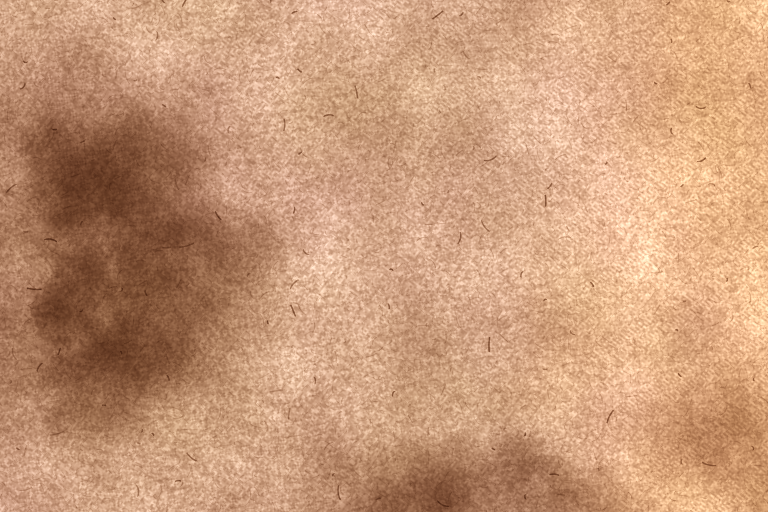
Give the GLSL for this texture, as a WebGL 2 fragment shader.

```glsl
#version 300 es
precision highp float;

#define PAPER vec3(0.84, 0.665, 0.545)
#define ABSORPTION vec3(1.0, 1.42, 1.8)
#define STAIN_DEPTH 0.66
#define MOTTLE_DEPTH 0.30
#define CLOUD_DEPTH 0.24
#define GRAIN_DEPTH 0.34
#define GRAIN_SCALE 270.0
#define CURL_DEPTH 0.07
#define CURL_SCALE 95.0
#define FIBRE_DEPTH 0.16
#define FLECK_DEPTH 0.50

uniform vec2 u_resolution;
out vec4 fragColor;

float hash(vec2 p) {
    return fract(sin(dot(p, vec2(127.1, 311.7))) * 43758.5);
}

float noise(vec2 p) {
    vec2 cell = floor(p), f = fract(p);
    f = f * f * (3.0 - 2.0 * f);
    float low = mix(hash(cell), hash(cell + vec2(1, 0)), f.x);
    float high = mix(hash(cell + vec2(0, 1)), hash(cell + vec2(1, 1)), f.x);
    return mix(low, high, f.y);
}

float fbm(vec2 p) {
    float sum = 0.0, amplitude = 0.5;
    for (int i = 0; i < 6; i++) {
        sum += amplitude * noise(p);
        p = mat2(1.6, 1.2, -1.2, 1.6) * p + 7.3;
        amplitude *= 0.5;
    }
    return sum;
}

// Coverage of short bent hairs, at most one per grid cell
float hairs(vec2 p, float cells, float chance, float halfLength, float halfWidth, float seed) {
    float pixel = 1.0 / u_resolution.y;
    float coverage = 0.0;
    vec2 home = floor(p * cells);
    for (int y = -1; y <= 1; y++) {
        for (int x = -1; x <= 1; x++) {
            vec2 cell = home + vec2(x, y);
            vec2 key = cell + seed;
            if (hash(key) > chance) continue;
            vec2 center = (cell + vec2(hash(key + 3.1), hash(key + 5.7))) / cells;
            float angle = 6.2832 * hash(key + 9.2);
            float reach = halfLength * mix(0.15, 1.0, pow(hash(key + 13.4), 2.5));
            vec2 q = mat2(cos(angle), -sin(angle), sin(angle), cos(angle)) * (p - center);
            q.y -= 0.6 * (hash(key + 17.8) - 0.5) * q.x * q.x / reach;
            float dist = length(vec2(max(abs(q.x) - reach, 0.0), q.y));
            float ink = 1.0 - smoothstep(halfWidth - 0.5 * pixel, halfWidth + 0.7 * pixel, dist);
            coverage = max(coverage, ink * mix(0.3, 1.0, hash(key + 21.5)));
        }
    }
    return coverage;
}

// Brown washes gathered along the left side, bottom edge and right corner
float stains(vec2 uv, vec2 p) {
    vec2 w = uv + 0.2 * (vec2(fbm(p * 6.0 + 11.0), fbm(p * 6.0 + 37.0)) - 0.5);
    float left = (1.0 - smoothstep(0.06, 0.38, w.x))
        * smoothstep(0.06, 0.3, w.y) * (1.0 - smoothstep(0.6, 1.0, w.y));
    float bottom = (1.0 - smoothstep(0.0, 0.18, w.y))
        * smoothstep(0.35, 0.6, w.x) * (1.0 - smoothstep(0.7, 0.82, w.x));
    float corner = 1.0 - smoothstep(0.0, 0.2, length(w - vec2(1.0, 0.12)));
    float blotch = smoothstep(0.3, 0.7, fbm(p * 6.0 + 4.0));
    return left * mix(0.25, 1.1, blotch) + bottom * mix(0.4, 1.1, blotch) + 0.3 * corner;
}

void main() {
    vec2 uv = gl_FragCoord.xy / u_resolution;
    vec2 p = gl_FragCoord.xy / u_resolution.y;

    // Broad tone: stains, mottling and a brighter right side
    float depth = STAIN_DEPTH * stains(uv, p);
    depth += MOTTLE_DEPTH * (fbm(p * 3.2 + 23.0) - 0.5);
    depth += CLOUD_DEPTH * (fbm(p * 11.0 + 47.0) - 0.5);
    depth += mix(0.05, -0.07, smoothstep(0.2, 0.9, uv.x));

    // Fine grain and curled pulp, turned off the pixel axes
    vec2 g = mat2(0.8, 0.6, -0.6, 0.8) * p;
    float grain = 0.7 * noise(g * GRAIN_SCALE) + 0.3 * noise(g * GRAIN_SCALE * 0.5 + 50.0) - 0.5;
    float curl = abs(noise(g * CURL_SCALE + 2.0 * noise(p * 60.0)) - 0.5);
    depth += GRAIN_DEPTH * grain;
    depth += CURL_DEPTH * (1.0 - smoothstep(0.0, 0.12, curl));

    // Faint fibres and sparse dark flecks
    depth += FIBRE_DEPTH * hairs(p, 42.0, 0.75, 0.012, 0.0008, 3.0);
    depth += FLECK_DEPTH * hairs(p, 14.0, 0.4, 0.014, 0.0012, 71.0);

    // Orange warmth on the right, pink and yellow drift elsewhere
    float warmth = smoothstep(0.6, 1.0, uv.x + 0.3 * (fbm(p * 3.0 + 61.0) - 0.5));
    float drift = fbm(p * 5.0 + 83.0) - 0.5;
    vec3 tint = mix(vec3(1.0), vec3(1.035, 0.99, 0.88), warmth);
    tint *= 1.0 + drift * vec3(0.0, 0.04, -0.07);

    vec3 color = PAPER * tint * exp(-depth * ABSORPTION);
    fragColor = vec4(clamp(color, 0.0, 1.0), 1.0);
}
```
